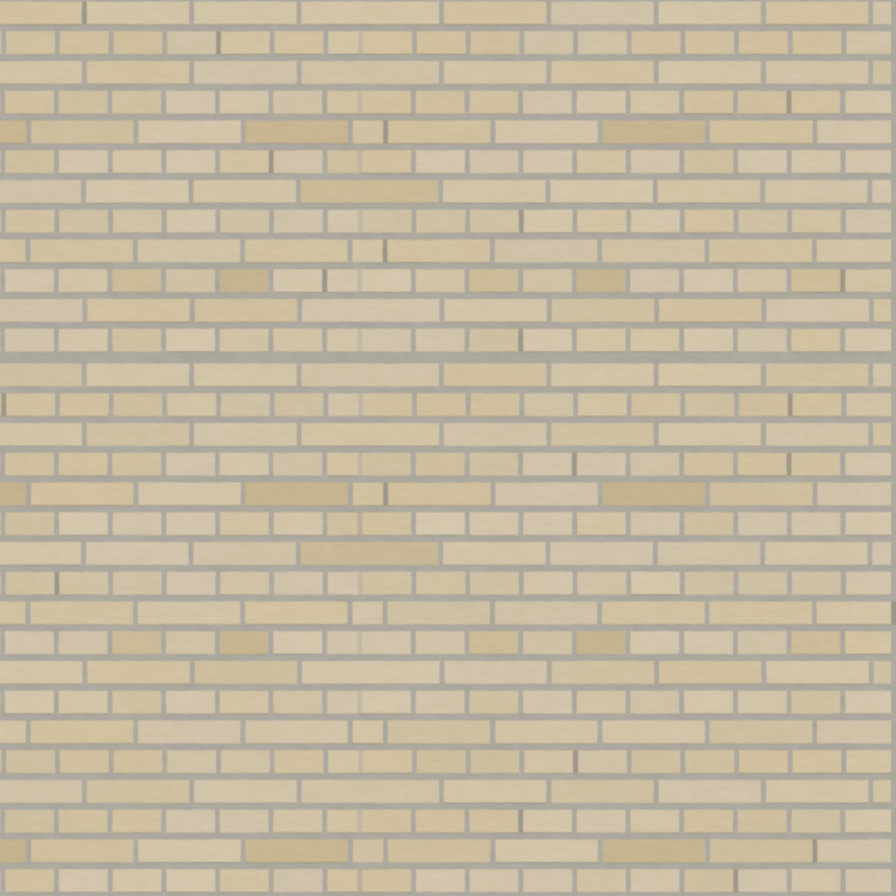
Write a WebGL 2 fragment shader that draws this texture.

```glsl
#version 300 es
precision highp float;
// Pale sand brick wall: 30 courses, long stretchers alternating with short headers.
// Each course is a 1D repeat with one odd-length brick inserted; tones repeat every
// twelve courses, and layered sines add streaks, mottling and wavy edges.

uniform vec2 u_resolution;
out vec4 fragColor;

const float COURSE = 0.0332;        // height of one course with its joint
const float TOP_OFFSET = 0.002;
const float BAND_COURSES = 12.0;    // courses before the tones repeat
const float BAND_GAP = 0.0056;      // extra mortar below the first band
const float HEADER = 0.0599;        // pitch of short bricks
const float CLOSER = 0.0391;        // length of the inserted piece
const float HEADER_START = 0.0026;
const float STRETCHER_START_A = -0.026;
const float STRETCHER_START_B = 0.0312;
const float BED_JOINT = 0.0074;     // horizontal mortar width
const float HEAD_JOINT = 0.0054;    // vertical mortar width
const float SOFTNESS = 0.0017;
const float JITTER = 0.0045;

const vec3 PALE = vec3(0.825, 0.772, 0.675);
const vec3 SAND = vec3(0.810, 0.748, 0.615);
const vec3 OCHRE = vec3(0.765, 0.695, 0.550);
const vec3 MORTAR = vec3(0.675, 0.660, 0.620);
const vec3 SHADOW = vec3(0.560, 0.535, 0.475);

float hash(vec2 p) {
    vec3 q = fract(vec3(p.xyx) * 0.1031);
    q += dot(q, q.yzx + 33.33);
    return fract((q.x + q.y) * q.z);
}

// Sum of rotated sines, roughly -1 to 1
float layeredSines(vec2 p) {
    float sum = 0.0;
    float gain = 0.5;
    for (int i = 0; i < 4; i++) {
        sum += gain * sin(p.x + 1.7 * sin(p.y)) * cos(p.y - 0.6 * p.x);
        p = mat2(0.8, 0.6, -0.6, 0.8) * p * 1.9 + 2.3;
        gain *= 0.6;
    }
    return sum;
}

void main() {
    vec2 uv = gl_FragCoord.xy / u_resolution;
    vec2 p = vec2(uv.x, 1.0 - uv.y);
    float soft = max(SOFTNESS, 0.8 / u_resolution.y);

    // Course index, with a wider bed after the first band
    float bandEnd = BAND_COURSES * COURSE - TOP_OFFSET;
    float y = p.y < bandEnd ? p.y : max(p.y - BAND_GAP, bandEnd);
    float course = floor((y + TOP_OFFSET) / COURSE + 0.0001);
    float v = y + TOP_OFFSET - course * COURSE;
    float bandCourse = mod(course, BAND_COURSES);

    // Bond: headers on odd courses, two offsets of stretchers on even ones
    bool isHeader = mod(course, 2.0) > 0.5;
    float pairIndex = floor(course * 0.5);
    bool isOffset = mod(pairIndex, 2.0) < 0.5 && pairIndex > 0.5 && abs(pairIndex - 6.0) > 0.5;
    float pitch = isHeader ? HEADER : 2.0 * HEADER;
    float start = isHeader ? HEADER_START : (isOffset ? STRETCHER_START_B : STRETCHER_START_A);
    start += (hash(vec2(bandCourse, 7.0)) - 0.5) * JITTER;
    float perTile = isHeader ? 6.0 : 3.0;

    // One odd brick: a closer, or an extended stretcher
    float oddStart = start + perTile * pitch;
    float oddLength = CLOSER + (isHeader || isOffset ? 0.0 : pitch);
    bool isOdd = p.x >= oddStart && p.x < oddStart + oddLength;
    float x = p.x - start - (p.x < oddStart ? 0.0 : oddLength);
    float index = isOdd ? perTile + 0.5 : floor(x / pitch);
    float brickLength = isOdd ? oddLength : pitch;
    float u = isOdd ? p.x - oddStart : x - index * pitch;

    // Mortar mask with slightly wavy edges
    float wave = 0.0005 * layeredSines(p * 170.0);
    float bedDistance = min(v, COURSE - v) - 0.5 * BED_JOINT + wave;
    float headDistance = min(u, brickLength - u) - 0.5 * HEAD_JOINT + wave;
    float bedMask = smoothstep(-soft, soft, bedDistance);
    float jointX = u < 0.5 * brickLength ? p.x - u : p.x - u + brickLength;
    bool isFaint = isHeader && abs(jointX - oddStart - CLOSER) < 0.01;
    float headStrength = isFaint ? 0.45 : 1.0;
    float headMask = 1.0 - headStrength * (1.0 - smoothstep(-soft, soft, headDistance));
    float edgeMask = 1.0 - smoothstep(0.9945 - soft, 0.9945 + soft, p.x);
    float brickMask = bedMask * headMask * edgeMask;

    // Brick tone: repeated per tile, plus a little unique variation
    vec2 tileId = vec2(mod(index, perTile) + 3.0, bandCourse + 11.0);
    float tone = hash(tileId);
    float unique = hash(vec2(index + 40.0, course + 70.0));
    vec3 brick = mix(PALE, SAND, smoothstep(0.1, 0.9, 0.75 * tone + 0.25 * unique));
    brick = mix(brick, OCHRE, 0.75 * smoothstep(0.88, 0.98, tone));
    brick *= 1.0 + 0.025 * (unique - 0.5);
    brick += 0.010 * layeredSines(p * vec2(55.0, 260.0) + 9.0 * tone);
    brick += vec3(0.006, 0.007, 0.012) * layeredSines(p * 120.0);

    // Mortar with uneven tone and occasional dark head joints
    vec3 mortar = MORTAR + 0.018 * layeredSines(p * vec2(90.0, 130.0));
    float darkJoint = step(0.93, hash(vec2(floor(jointX * 150.0 + 0.37), course + 5.0)));
    mortar = mix(mortar, SHADOW, 0.55 * darkJoint * bedMask);
    vec3 color = mix(mortar, brick, brickMask);

    // Thin shade beneath the bricks
    float shadeLine = 1.0 - smoothstep(0.0, 0.0024, abs(COURSE - v - 0.5 * BED_JOINT));
    float shade = shadeLine * headMask * edgeMask * (0.10 + 0.28 * unique * unique);
    fragColor = vec4(mix(color, SHADOW, shade), 1.0);
}
```
